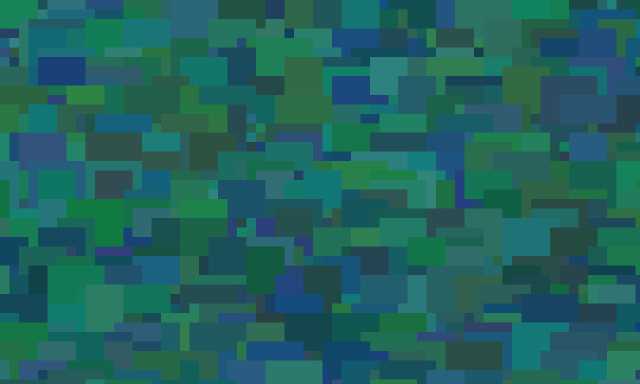
Reproduce this background procedurally as a Shadertoy shader.

```glsl
// Overlapping blocky rectangles in muted greens and blues on a coarse square grid.

const float ROWS = 40.5;          // grid cells along the canvas height
const float DENSITY = 0.17;       // chance that a cell anchors a rectangle
const float ORDER_JITTER = 4.5;   // how far stacking departs from top-to-bottom
const ivec2 MIN_SIZE = ivec2(4, 3);
const ivec2 MAX_SIZE = ivec2(6, 5);
const vec3 DARKEST = vec3(0.06, 0.25, 0.25);
const vec3 LIGHTEST = vec3(0.20, 0.52, 0.505);

// Integer hash: three random values in 0..1 per cell and seed
vec3 hash3(ivec2 cell, int seed) {
    uvec3 v = uvec3(ivec3(cell, seed) + 4096);
    v = v * 1664525u + 1013904223u;
    v.x += v.y * v.z; v.y += v.z * v.x; v.z += v.x * v.y;
    v ^= v >> 16u;
    v.x += v.y * v.z; v.y += v.z * v.x; v.z += v.x * v.y;
    return vec3(v >> 8u) / 16777216.0;
}

vec3 blockColor(ivec2 cell, int seed) {
    return mix(DARKEST, LIGHTEST, hash3(cell, seed));
}

// Extent of the rectangle anchored at a cell, in whole cells
ivec2 blockSize(ivec2 anchor, int seed) {
    vec2 span = vec2(MAX_SIZE - MIN_SIZE + 1);
    return MIN_SIZE + ivec2(hash3(anchor, seed).xy * span);
}

// Colour of the uppermost rectangle covering a cell
vec3 topBlock(ivec2 cell) {
    vec3 color = blockColor(cell, 3);   // uncovered cells stay single
    float topmost = -1e3;
    for (int j = 0; j < MAX_SIZE.y; j++) {
        for (int i = 0; i < MAX_SIZE.x; i++) {
            ivec2 offset = ivec2(i, j);
            ivec2 anchor = cell - offset;
            vec3 traits = hash3(anchor, 0);
            if (traits.x > DENSITY) continue;
            bool covers = all(lessThan(offset, blockSize(anchor, 1)));
            float order = traits.y * ORDER_JITTER - float(j);
            if (covers && order > topmost) {
                topmost = order;
                color = blockColor(anchor, 2);
            }
        }
    }
    return color;
}

void mainImage(out vec4 fragColor, in vec2 fragCoord) {
    // Average four samples to smooth the cell borders
    vec3 sum = vec3(0.0);
    for (int s = 0; s < 4; s++) {
        vec2 shift = vec2(s & 1, s >> 1) * 0.5 - 0.25;
        vec2 p = fragCoord + shift;
        p.y = iResolution.y - p.y;      // rows count downwards
        sum += topBlock(ivec2(floor(p / iResolution.y * ROWS)));
    }
    fragColor = vec4(sum / 4.0, 1.0);
}
```
